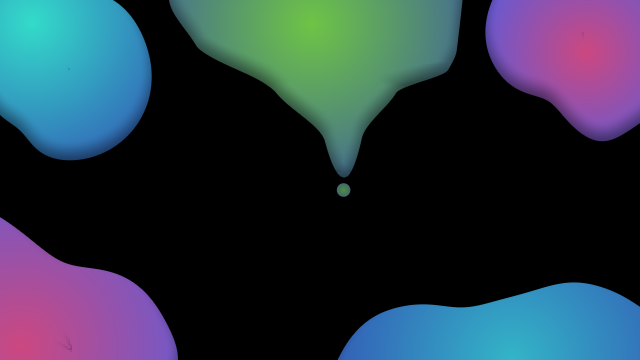
Reproduce this background procedurally as a Shadertoy shader.

```glsl
// Glossy liquid blobs hanging and rising around a black stage, with one drip.
// Each blob is an implicit outline (polar bumps or an edge profile), filled by
// a radial gradient and darkened by a soft inner shadow along its underside.

const float CANVAS_HEIGHT = 9.0;   // a 16:9 canvas is 16 by 9 units

float bell(float x, float centre, float width) {
    float t = (x - centre) / width;
    return exp(-t * t);
}

// Bell on a circle, in degrees
float bump(float angle, float centre, float width) {
    return bell(mod(angle - centre + 180.0, 360.0), 180.0, width);
}

float fall(float start, float end, float x) {
    return 1.0 - smoothstep(start, end, x);
}

float polarAngle(vec2 v) {
    return degrees(atan(v.y, v.x));
}

// Outlines: negative inside
float topLeftBlob(vec2 p) {
    vec2 v = p - vec2(1.72, 7.06);
    float a = polarAngle(v);
    float radius = 2.07 - 0.27 * bump(a, -133.0, 20.0)
                 + 0.16 * bump(a, 62.0, 30.0) + 0.6 * bump(a, 131.0, 30.0);
    return length(v) - radius;
}

float topRightBlob(vec2 p) {
    vec2 v = p - vec2(14.6, 8.0);
    float a = polarAngle(v);
    float radius = 2.5 - 0.72 * bump(a, -120.0, 27.0)
                 - 0.13 * bump(a, -156.0, 22.0) + 0.15 * bump(a, -80.0, 14.0);
    return length(v) - radius;
}

float bottomLeftBlob(vec2 p) {
    vec2 v = p - vec2(1.8, 0.0);
    float a = polarAngle(v);
    float radius = 2.5 + 0.15 * bump(a, 0.0, 18.0)
                 - 0.17 * bump(a, 85.0, 25.0) + 2.55 * bump(a, 131.0, 20.0);
    return length(v) - radius;
}

float bottomRightWave(vec2 p) {
    float crest = 1.5 * (1.0 - exp(-1.4 * (p.x - 8.44)))
                - 0.17 * bell(p.x, 11.6, 0.8) + 0.44 * bell(p.x, 14.35, 1.3)
                - 0.45 * bell(p.x, 16.6, 0.8);
    return p.y - crest;
}

// Width to either side of the drip axis, as a function of depth
float drip(vec2 p) {
    float depth = CANVAS_HEIGHT - p.y;
    float x = p.x - 8.604;
    float neck = sqrt(max(4.44 - depth, 0.0));
    float left = 0.505 * neck + 1.04 * fall(2.08, 3.54, depth)
               + 1.67 * fall(1.125, 2.33, depth) + 0.604 * fall(0.0, 1.46, depth);
    float right = 0.447 * neck + 0.708 * fall(2.08, 3.46, depth)
                + 1.04 * fall(1.75, 2.33, depth) + 0.27 * fall(1.25, 2.17, depth);
    return max(max(-x - left, x - right), depth - 4.44);
}

float droplet(vec2 p) {
    return length(p - vec2(8.59, 4.25)) - 0.17;
}

// Turns an outline value into an approximate distance in canvas units
float toDistance(float f) {
    float slope = length(vec2(dFdx(f), dFdy(f))) * iResolution.y / CANVAS_HEIGHT;
    return f / max(slope, 1.0);
}

// Composites one blob; glow holds the gradient centre and its reach
void paint(inout vec3 color, vec2 p, float outline, float shadowOutline,
           vec3 glow, vec3 core, vec3 rim) {
    float pixel = CANVAS_HEIGHT / iResolution.y;
    float cover = clamp(0.5 - toDistance(outline) / pixel, 0.0, 1.0);
    float shadow = 0.45 * smoothstep(-0.3, 0.3, toDistance(shadowOutline));
    vec3 fill = mix(core, rim, clamp(length(p - glow.xy) / glow.z, 0.0, 1.0));
    color = mix(color, fill * (1.0 - shadow), cover);
}

void mainImage(out vec4 fragColor, in vec2 fragCoord) {
    vec2 p = fragCoord / iResolution.y * CANVAS_HEIGHT;
    vec2 below = p - vec2(0.0, 0.22);   // sample point for the inner shadow
    vec3 pink = vec3(0.80, 0.28, 0.50);
    vec3 blue = vec3(0.20, 0.39, 0.72);
    vec3 color = vec3(0.0);

    // Upper blobs
    paint(color, p, topLeftBlob(p), topLeftBlob(below),
          vec3(0.8, 8.45, 4.0), vec3(0.20, 0.86, 0.79), blue);
    paint(color, p, drip(p), drip(below),
          vec3(7.8, 8.4, 4.0), vec3(0.43, 0.77, 0.27), vec3(0.27, 0.43, 0.56));
    paint(color, p, topRightBlob(p), topRightBlob(below),
          vec3(14.65, 7.7, 2.7), pink, vec3(0.40, 0.35, 0.82));

    // Lower blobs
    paint(color, p, bottomLeftBlob(p), bottomLeftBlob(below),
          vec3(0.5, 0.35, 4.0), pink, vec3(0.45, 0.35, 0.78));
    paint(color, p, bottomRightWave(p), bottomRightWave(below),
          vec3(12.8, 0.0, 4.2), vec3(0.20, 0.71, 0.78), blue);

    // Falling droplet, unshadowed
    paint(color, p, droplet(p), -1.0,
          vec3(8.59, 4.25, 0.18), vec3(0.31, 0.56, 0.22), vec3(0.25, 0.39, 0.46));

    fragColor = vec4(color, 1.0);
}
```
